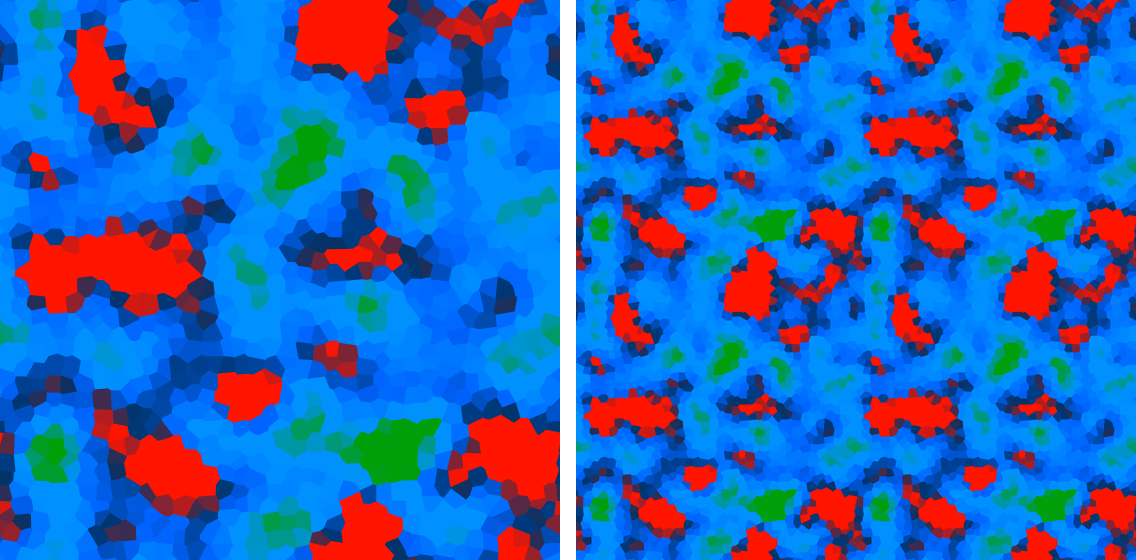
Left, the tile; right, the same tile 2 across and 2 down.
Give the GLSL for this texture, as a Shadertoy shader.

```glsl
// Tiling mosaic of small polygon cells: blue ground, dark-rimmed red blobs, green islands.

const float CELLS = 36.0;

vec3 hash3(vec2 p) {
    vec3 q = fract(p.xyx * vec3(0.1031, 0.1030, 0.0973));
    q += dot(q, q.yxz + 33.33);
    return fract((q.xxy + q.yzz) * q.zyx);
}

// Layered sines with whole wave numbers: wraps on the unit square, unit variance
float waveField(vec2 p) {
    float sum = 0.0, power = 0.0;
    for (int x = 0; x <= 8; x++) {
        for (int y = -8; y <= 8; y++) {
            vec2 wave = vec2(x, y);
            float k = length(wave);
            if (k > 8.5 || (x == 0 && y <= 0)) continue;
            float amplitude = k / (20.0 + k * k * k);
            float phase = hash3(wave + 41.0).x;
            sum += amplitude * cos(6.28318 * (dot(wave, p) + phase));
            power += 0.5 * amplitude * amplitude;
        }
    }
    return sum * inversesqrt(power);
}

float ramp(float from, float to, float v) {
    return clamp((v - from) / (to - from), 0.0, 1.0);
}

// From low to high: red, navy, blue, sky blue, green
vec3 palette(float v) {
    vec3 color = vec3(1.0, 0.08, 0.0);
    color = mix(color, vec3(0.0, 0.2, 0.41), ramp(-1.07, -0.77, v));
    color = mix(color, vec3(0.0, 0.39, 1.0), ramp(-0.77, -0.27, v));
    color = mix(color, vec3(0.0, 0.57, 1.0), ramp(-0.27, 0.65, v));
    return mix(color, vec3(0.0, 0.62, 0.03), ramp(1.2, 2.0, v));
}

vec2 cellSeed(vec2 cell) {
    return cell + 0.5 + 0.84 * (hash3(mod(cell, CELLS) + 7.0).xy - 0.5);
}

// One flat colour per cell, with a little random variation
vec3 cellColor(vec2 cell) {
    float jitter = hash3(mod(cell, CELLS) + 7.0).z - 0.5;
    return palette(waveField(cellSeed(cell) / CELLS) + 0.35 * jitter);
}

void mainImage(out vec4 fragColor, in vec2 fragCoord) {
    vec2 p = fragCoord / iResolution.xy * CELLS;
    float pixel = CELLS / iResolution.y;

    // Nearest and second nearest cells
    vec2 nearest = vec2(0.0), second = vec2(0.0);
    float d1 = 1e3, d2 = 1e3;
    for (int y = -1; y <= 1; y++) {
        for (int x = -1; x <= 1; x++) {
            vec2 cell = floor(p) + vec2(x, y);
            vec2 offset = cellSeed(cell) - p;
            float d = dot(offset, offset);
            if (d < d1) {
                d2 = d1;
                second = nearest;
                d1 = d;
                nearest = cell;
            } else if (d < d2) {
                d2 = d;
                second = cell;
            }
        }
    }

    // Blend across the shared border within about one pixel
    float border = 0.5 * (d2 - d1) / distance(cellSeed(nearest), cellSeed(second));
    float coverage = min(0.5 + border / pixel, 1.0);
    vec3 color = cellColor(nearest);
    if (coverage < 1.0) color = mix(cellColor(second), color, coverage);

    fragColor = vec4(color, 1.0);
}
```
